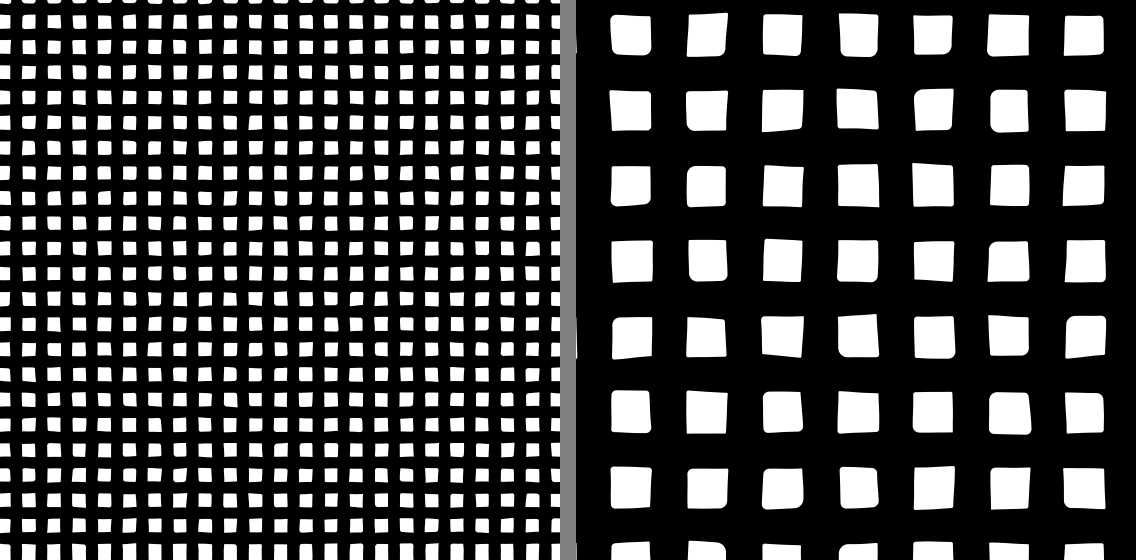
Left, the full canvas; right, a detail of the centre.
Give the GLSL for this pattern, as a Shadertoy shader.

```glsl
// Hand-inked black lattice over white: a grid of small, nearly square gaps.
// Each gap is a rounded-box distance whose size, tilt and four corner radii
// vary by a hash of its cell; gradient noise makes the inked edges waver.

#define PITCH      0.04497               // cell size, in canvas heights
#define FIRST_GAP  vec2(0.00665, 0.0165) // centre of the lower left gap
#define GAP_HALF   vec2(0.261, 0.269)    // half gap, in cells
#define SHIFT      0.012                 // random offset of a gap
#define RESIZE     0.012                 // random change of half size
#define TILT       0.045                 // random slope of the edges
#define CORNER_MIN 0.015
#define CORNER_MAX 0.125
#define WAVER      0.014                 // strength of edge noise
#define TOP_ROW    22.0
#define INK        vec3(0.0)
#define PAPER      vec3(1.0)

// Four random values in 0..1 for an integer cell and a seed
vec4 hash4(vec2 cell, int seed) {
    uvec4 v = uvec4(ivec4(ivec2(cell) + 64, seed, seed * 7 + 3));
    v = v * 1664525u + 1013904223u;
    for (int i = 0; i < 2; i++) {
        v += v.yzxy * v.wxyz;
        v ^= v >> 16u;
    }
    return vec4(v & 0xffffu) / 65535.0;
}

float cornerSlope(vec2 corner, vec2 offset) {
    float angle = 6.28318 * hash4(corner, 9).x;
    return dot(vec2(cos(angle), sin(angle)), offset);
}

float gradientNoise(vec2 p) {
    vec2 i = floor(p), f = fract(p);
    vec2 s = f * f * f * (f * (f * 6.0 - 15.0) + 10.0);
    vec2 e = vec2(0.0, 1.0);
    float low  = mix(cornerSlope(i, f), cornerSlope(i + e.yx, f - e.yx), s.x);
    float high = mix(cornerSlope(i + e, f - e), cornerSlope(i + 1.0, f - 1.0), s.x);
    return mix(low, high, s.y);
}

// Box with its own radius per corner: lower left, lower right, upper left, upper right
float roundedBox(vec2 p, vec2 halfSize, vec4 radii) {
    vec2 side = p.y < 0.0 ? radii.xy : radii.zw;
    float r = p.x < 0.0 ? side.x : side.y;
    vec2 q = abs(p) - halfSize + r;
    return length(max(q, 0.0)) + min(max(q.x, q.y), 0.0) - r;
}

// Signed distance to the gap of one cell, negative inside
float gapDistance(vec2 p, vec2 cell) {
    vec4 place = hash4(cell, 1) * 2.0 - 1.0;
    vec4 slope = (hash4(cell, 2) * 2.0 - 1.0) * TILT;
    vec4 bend  = hash4(cell, 3);
    vec4 radii = mix(vec4(CORNER_MIN), vec4(CORNER_MAX), bend * bend * bend);
    vec2 halfSize = GAP_HALF + place.zw * RESIZE;

    // Lowest gaps run off the canvas; topmost ones have soft shoulders
    if (cell.y < 0.5) p.y = max(p.y, 0.0);
    if (cell.y > TOP_ROW - 0.5) {
        radii = max(radii, vec4(CORNER_MAX));
        halfSize.x += 0.025;
    }

    // Shear and taper give every edge its own slope
    vec2 q = p + place.xy * SHIFT + slope.xy * p.yx;
    halfSize += slope.zw * p.yx;
    return roundedBox(q, halfSize, radii);
}

void mainImage(out vec4 fragColor, in vec2 fragCoord) {
    vec2 uv = fragCoord / iResolution.y;
    vec2 grid = (uv - FIRST_GAP) / PITCH + 0.5;
    vec2 cell = floor(grid);
    vec2 p = fract(grid) - 0.5;

    float d = gapDistance(p, cell) + WAVER * gradientNoise(grid * 2.3);

    // Coverage over one pixel, measured in cells
    float pixel = 1.0 / (iResolution.y * PITCH);
    float gap = clamp(0.5 - d / pixel, 0.0, 1.0);
    fragColor = vec4(mix(INK, PAPER, gap), 1.0);
}
```
